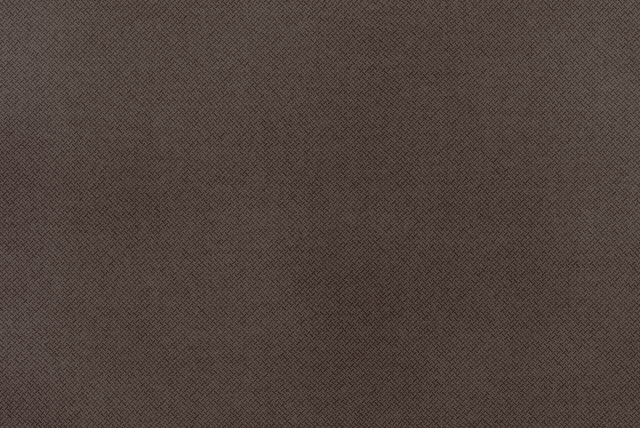
Reproduce this texture procedurally as a Shadertoy shader.

```glsl
// Brown woven cloth: rows of tiny interlocking diagonal dashes, with soft mottled wear.

float hash(vec2 p) {
    vec3 q = fract(p.xyx * 0.1031);
    q += dot(q, q.yzx + 33.33);
    return fract((q.x + q.y) * q.z);
}

float noise(vec2 p) {
    vec2 cell = floor(p), f = fract(p);
    f = f * f * (3.0 - 2.0 * f);
    return mix(mix(hash(cell), hash(cell + vec2(1, 0)), f.x),
               mix(hash(cell + vec2(0, 1)), hash(cell + vec2(1, 1)), f.x), f.y);
}

float fbm(vec2 p) {
    float sum = 0.0, gain = 0.5;
    for (int i = 0; i < 5; i++) {
        sum += gain * noise(p);
        p = mat2(1.6, 1.2, -1.2, 1.6) * p + 7.3;
        gain *= 0.5;
    }
    return sum;
}

// Dark gaps between threads: on a lattice turned by 45 degrees, dashes alternate
// between the two axes, so each one ends against the middle of its neighbour
float weaveGaps(vec2 repeat, float pixel) {
    vec2 p = vec2(repeat.x + repeat.y, repeat.x - repeat.y);
    vec2 home = floor(p + 0.5);
    float gaps = 0.0;
    for (int y = -1; y <= 1; y++)
    for (int x = -1; x <= 1; x++) {
        vec2 knot = home + vec2(x, y);
        vec2 d = p - knot;
        if (mod(knot.x + knot.y, 2.0) > 0.5) d = d.yx;
        d.x -= clamp(d.x, -1.0, 1.0) * mix(0.0, 1.0, step(abs(d.x), 0.45));
        d.x = max(abs(d.x) - mix(0.36, 0.5, hash(knot + 50.0)), 0.0);
        float edge = length(d) - mix(0.15, 0.21, hash(knot + 20.0));
        float dash = 1.0 - smoothstep(-0.4 * pixel, 0.4 * pixel, edge);
        gaps = max(gaps, dash * mix(0.65, 1.0, hash(knot + 90.0)));
    }
    return gaps;
}

void mainImage(out vec4 fragColor, in vec2 fragCoord) {
    vec2 uv = fragCoord / iResolution.xy;
    vec2 p = fragCoord / iResolution.y;

    // 120 by 80 repeats, slightly pulled out of line
    vec2 pull = vec2(noise(p * 6.0), noise(p * 6.0 + 40.0)) - 0.5;
    vec2 weave = uv * vec2(120, 80) + pull * 0.7;
    float tone = 0.83 - 0.92 * weaveGaps(weave, 170.0 / iResolution.x);

    // Thread streaks and fine fibre grain
    tone += 0.08 * (noise(vec2(p.x * 6.0, weave.y * 2.0)) - 0.5);
    tone += 0.06 * (noise(vec2(weave.x * 2.0, p.y * 6.0 + 20.0)) - 0.5);
    tone += 0.35 * (noise(weave * 3.5) - 0.5);

    // Broad wear: paler toward the top and the sides, darker to the lower right
    tone += 0.42 * (fbm(p * 3.5 + 3.0) - 0.48);
    tone += 0.22 * (uv.y - 0.5);
    tone += 0.12 * smoothstep(0.4, 0.0, uv.x) + 0.12 * smoothstep(0.8, 1.0, uv.x);
    tone -= 0.08 * exp(-7.0 * dot(uv - vec2(0.7, 0.45), uv - vec2(0.7, 0.45)));

    vec3 color = mix(vec3(0.23, 0.17, 0.15), vec3(0.37, 0.33, 0.30), clamp(tone, -0.25, 1.25));
    color += vec3(0.0, -0.002, 0.008) * smoothstep(0.2, 0.0, uv.x);
    fragColor = vec4(color, 1.0);
}
```
